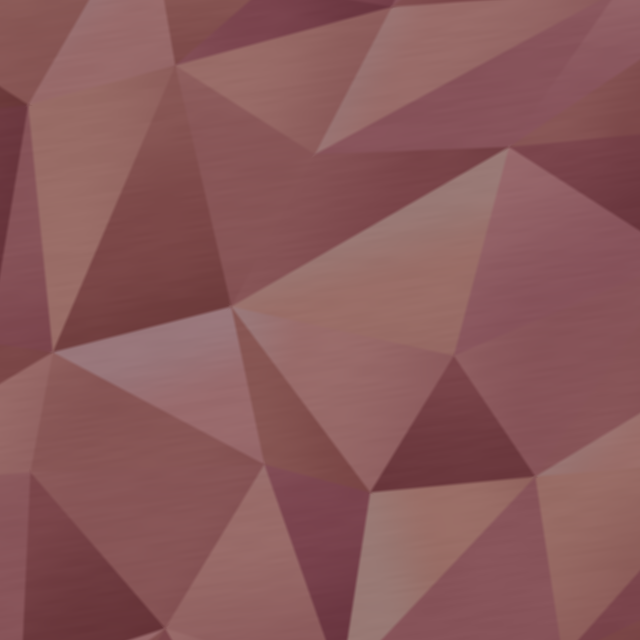
Reproduce this background procedurally as a Shadertoy shader.

```glsl
// Muted rose low-poly facets with soft shading and a faint brushed grain.
#define CELLS 3.7          // grid cells per canvas height
#define SHEAR 0.35         // rightward lean of the grid columns
#define JITTER 0.72        // vertex displacement, in cells
#define EDGE_SOFT 0.0036   // half width of facet borders
#define SHADE 1.0          // tone falloff across a facet
#define TINT 0.016         // warm / cool variation between facets
#define GRAIN 0.014        // strength of the brushed texture
#define SEED vec2(17.0, 43.0)

float hash(vec2 p) {
    vec3 q = fract(vec3(p.xyx) * 0.1031);
    q += dot(q, q.yzx + 33.33);
    return fract((q.x + q.y) * q.z);
}

float cross2(vec2 a, vec2 b) { return a.x * b.y - a.y * b.x; }

float valueNoise(vec2 p) {
    vec2 i = floor(p), f = fract(p);
    f = f * f * (3.0 - 2.0 * f);
    return mix(mix(hash(i), hash(i + vec2(1, 0)), f.x),
               mix(hash(i + vec2(0, 1)), hash(i + vec2(1, 1)), f.x), f.y);
}

// Jittered lattice point in canvas units
vec2 latticeVertex(vec2 id) {
    vec2 offset = vec2(hash(id + SEED), hash(id + SEED.yx + 71.0)) - 0.5;
    vec2 g = id + JITTER * offset;
    return vec2(g.x + SHEAR * g.y, g.y) / CELLS;
}

// Signed distance to the line a-b, negative on its left
float edgeDistance(vec2 p, vec2 a, vec2 b) {
    return cross2(p - a, normalize(b - a));
}

// Tone from 0 (shadow) to 1 (highlight)
vec3 palette(float tone) {
    vec3 col = vec3(0.42, 0.22, 0.24);
    col = mix(col, vec3(0.48, 0.27, 0.29), smoothstep(0.03, 0.21, tone));
    col = mix(col, vec3(0.53, 0.33, 0.34), smoothstep(0.21, 0.41, tone));
    col = mix(col, vec3(0.60, 0.42, 0.41), smoothstep(0.55, 0.85, tone));
    col = mix(col, vec3(0.60, 0.47, 0.47), smoothstep(0.88, 1.00, tone));
    return col + 0.25 * min(tone - 0.04, 0.0);
}

// Facet colour in rgb, coverage in a; corners run counter-clockwise
vec4 facet(vec2 p, vec2 a, vec2 b, vec2 c, vec2 id, float k) {
    float d = max(edgeDistance(p, a, b),
                  max(edgeDistance(p, b, c), edgeDistance(p, c, a)));
    float soft = max(EDGE_SOFT, 0.8 / iResolution.y);
    float cover = smoothstep(soft, -soft, d);

    // Evenly spread tones, falling off toward the lower right
    vec2 key = id * 2.0 + vec2(k, 5.0 * k) + SEED;
    float tone = fract(dot(id, vec2(0.7549, 0.5698)) + 0.43 * k);
    tone = 0.04 + 0.92 * tone + 0.12 * (hash(key) - 0.5);
    float angle = 2.5 + 1.8 * (hash(key + 9.0) - 0.5);
    vec2 towardLight = vec2(cos(angle), sin(angle));
    tone += SHADE * dot(p - (a + b + c) / 3.0, towardLight);

    float tint = TINT * (2.0 * hash(key + 23.0) - 1.0);
    return vec4(palette(tone) + tint * vec3(0.0, 0.4, -1.0), 1.0) * cover;
}

void mainImage(out vec4 fragColor, in vec2 fragCoord) {
    vec2 p = fragCoord / iResolution.y;
    vec2 home = floor(vec2(p.x - SHEAR * p.y, p.y) * CELLS);
    vec4 sum = vec4(0.0);

    // Split each nearby quad along a diagonal that lies inside it
    for (int y = -1; y <= 1; y++)
    for (int x = -1; x <= 1; x++) {
        vec2 id = home + vec2(x, y);
        vec2 a = latticeVertex(id);
        vec2 b = latticeVertex(id + vec2(1, 0));
        vec2 c = latticeVertex(id + vec2(1, 1));
        vec2 d = latticeVertex(id + vec2(0, 1));
        bool acInside = cross2(c - a, b - a) < 0.0 && cross2(c - a, d - a) > 0.0;
        bool bdInside = cross2(d - b, a - b) > 0.0 && cross2(d - b, c - b) < 0.0;
        bool splitAC = acInside && (!bdInside || hash(id + 131.0) < 0.5);
        sum += facet(p, a, b, splitAC ? c : d, id, 0.0);
        sum += facet(p, splitAC ? a : b, c, d, id, 1.0);
    }
    vec3 col = sum.rgb / max(sum.a, 1e-4);

    // Fine, slightly tilted brush streaks over broad mottling
    vec2 brushed = vec2(p.x + 0.15 * p.y, p.y - 0.15 * p.x) + 2.0;
    float streaks = valueNoise(brushed * vec2(22.0, 170.0)) - 0.5;
    float mottle = valueNoise(brushed * 9.0) - 0.5;
    col += GRAIN * (streaks + 0.8 * mottle);

    fragColor = vec4(col, 1.0);
}
```
